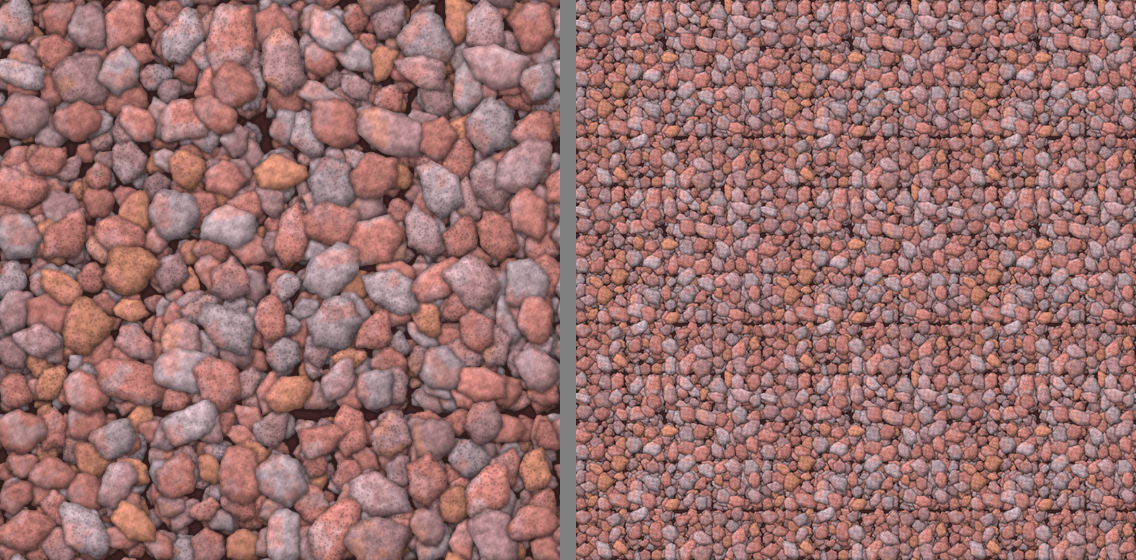
Left, the tile; right, the same tile 3 across and 3 down.
This texture is drawn by a WebGL 2 fragment shader. Its source:

```glsl
#version 300 es
precision highp float;
// Bed of crushed volcanic gravel in red, mauve, grey and orange.
// Four wrapping grids of rounded random polygons are painted from small, deep
// stones to large, top ones, each with contact shadow, relief, mottling and pits.
uniform vec2 u_resolution;
out vec4 outColor;

const float TAU = 6.2831853;
const int SIDES = 6;
const int LAYERS = 4;
const vec3 LIGHT = vec3(-0.29, 0.58, 0.76);
const vec3 GAP_COLOR = vec3(0.25, 0.14, 0.14);

vec3 hash3(vec3 p) {
    p = fract(p * vec3(0.1031, 0.1030, 0.0973));
    p += dot(p, p.yxz + 33.33);
    return fract((p.xxy + p.yxx) * p.zyx);
}

mat2 rotation(float angle) {
    float c = cos(angle), s = sin(angle);
    return mat2(c, s, -s, c);
}

// Layered, bent sines, roughly -1 to 1
float mottle(vec2 p, float seed) {
    float sum = 0.0, amplitude = 0.5;
    for (int i = 0; i < 4; i++) {
        p = mat2(0.8, -0.6, 0.6, 0.8) * p * 1.8 + seed;
        sum += amplitude * sin(p.x + 1.5 * sin(p.y));
        amplitude *= 0.62;
    }
    return sum;
}

// Cellular noise: x is the distance to the nearest point, y its random value
vec2 cellular(vec2 p, float seed) {
    vec2 nearest = vec2(2.0, 0.0);
    vec2 cell = floor(p);
    for (int y = -1; y <= 1; y++)
    for (int x = -1; x <= 1; x++) {
        vec2 id = cell + vec2(x, y);
        vec3 rnd = hash3(vec3(id + 60.0, seed));
        float d = length(id + rnd.xy - p);
        if (d < nearest.x) nearest = vec2(d, rnd.z);
    }
    return nearest;
}

// Rounded polygon of unit radius: x is the distance, yz its outward slope
vec3 stoneShape(vec2 p, float seed) {
    const float sharpness = 14.0;
    float total = 0.0;
    vec2 slope = vec2(0.0);
    for (int i = 0; i < SIDES; i++) {
        vec3 rnd = hash3(vec3(float(i) + 1.0, seed, 7.0));
        float angle = (float(i) + 0.5 * rnd.x) * TAU / float(SIDES);
        vec2 facing = vec2(cos(angle), sin(angle));
        float weight = exp(sharpness * (dot(p, facing) - mix(0.78, 1.12, rnd.y)));
        total += weight;
        slope += weight * facing;
    }
    return vec3(log(total) / sharpness, slope / total);
}

vec3 mineralColor(float pick) {
    if (pick < 0.40) return vec3(0.73, 0.475, 0.445);
    if (pick < 0.67) return vec3(0.67, 0.51, 0.52);
    if (pick < 0.91) return vec3(0.68, 0.59, 0.615);
    return vec3(0.76, 0.51, 0.42);
}

// Surface of one stone; p is its local position in canvas units
vec3 stoneSurface(vec2 p, float depth, vec2 slope, vec3 look, float seed) {
    float patches = mottle(p * 22.0, seed);
    float grain = mottle(p * 105.0, seed + 3.0);
    vec3 other = mineralColor(fract(look.x + 0.37));
    vec3 color = mix(mineralColor(look.x), other, 0.6 * smoothstep(0.0, 0.7, patches));

    // Flat top with bevelled sides, lit from the upper left
    float bulge = smoothstep(-0.6, 0.0, depth);
    vec3 normal = normalize(vec3(slope * bulge, 1.0));
    float tone = 0.61 + 0.58 * dot(normal, LIGHT);
    tone *= 1.0 - 0.24 * smoothstep(-0.2, 0.02, depth);

    // Broken planes and fine grain
    float plane = cellular(p * 26.0, seed + 5.0).y;
    tone *= 0.95 + 0.1 * plane + 0.05 * patches + 0.12 * grain;

    // Fine pits, deeper on the porous stones
    vec2 pit = cellular(p * 170.0, seed);
    float hollow = (1.0 - smoothstep(0.1, 0.6, pit.x)) * step(0.45, pit.y);
    tone *= 1.0 - mix(0.03, 0.2, look.z) * hollow;
    return color * tone * mix(0.92, 1.08, look.y);
}

// Paints one grid of stones over the color below; the cell ids wrap
vec3 paintStones(vec3 below, vec2 uv, float count, float layer) {
    vec2 p = uv * count;
    vec2 cell = floor(p);
    float edge = max(0.0017, 0.8 / u_resolution.y) * count;
    float dim = 0.85 + 0.05 * layer;
    for (int y = 1; y >= -1; y--)
    for (int x = -1; x <= 1; x++) {
        vec2 id = cell + vec2(x, y);
        vec3 key = vec3(mod(id, count) + 1.0, 11.0 + 17.0 * layer);
        vec3 place = hash3(key);
        vec3 look = hash3(key + 41.0);
        float seed = 40.0 * place.z + 9.0 * look.y;
        if (layer > 2.5 && look.z > 0.86) continue;

        vec2 local = p - id - 0.5 - 0.5 * (place.xy - 0.5);
        float radius = mix(0.36, 0.55, place.z);
        float stretch = mix(1.0, 1.27, look.y);
        mat2 turn = rotation(TAU * look.z);
        vec2 q = (turn * local) * vec2(1.0 / stretch, stretch) / radius;
        if (dot(q, q) > 6.0) continue;
        q += 0.035 * sin(q.yx * 5.0 + seed) + 0.018 * sin(q.yx * 13.0 + seed);
        vec3 shape = stoneShape(q, seed);
        vec2 slope = transpose(turn) * shape.yz;
        float d = shape.x * radius;

        float shade = 0.5 - 0.2 * slope.y;
        below *= 1.0 - shade * (1.0 - smoothstep(-0.006 * count, 0.0085 * count, d));
        if (d < edge) {
            vec3 stone = stoneSurface(local / count, shape.x, slope, look, seed) * dim;
            below = mix(below, stone, 1.0 - smoothstep(-edge, edge, d));
        }
    }
    return below;
}

void main() {
    vec2 uv = gl_FragCoord.xy / u_resolution;
    vec3 color = GAP_COLOR;
    for (int i = 0; i < LAYERS; i++) {
        float layer = float(i);
        color = paintStones(color, uv, 23.0 - 4.0 * layer, layer);
    }
    outColor = vec4(max(color, GAP_COLOR * 0.75), 1.0);
}
```
